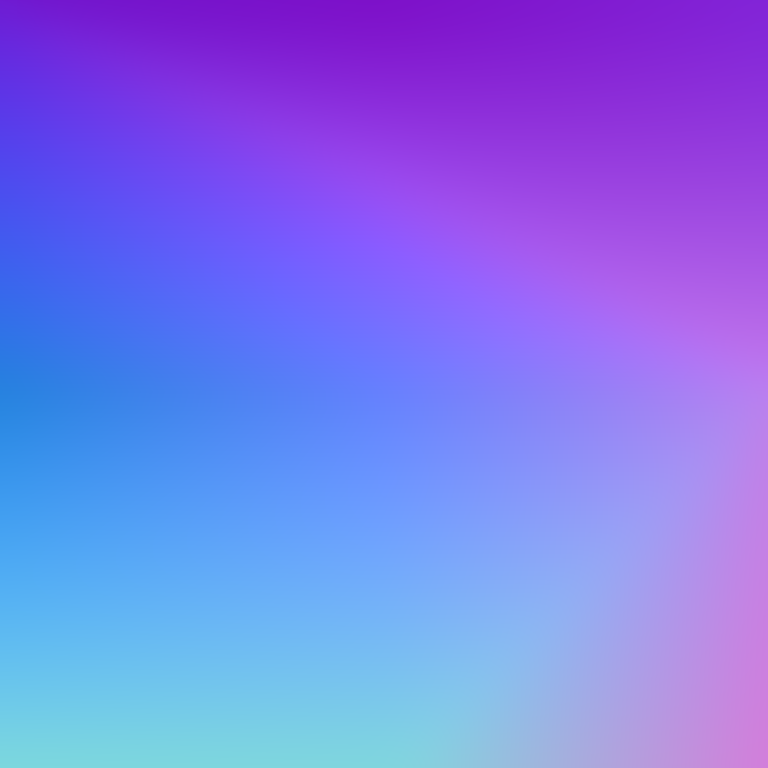
Write a Shadertoy shader that draws this background.

```glsl
// Layout, measured in canvas units with depth running downward from the top
const float RIDGE_SLOPE = 0.475;   // violet ridge falling from the top left
const float VALLEY_DEPTH = 0.51;   // level of the deepest blue
const float CREASE_SUM = 1.523;    // x + depth along the edge of the pink wedge
const float RIDGE_EASE = 1.3;
const float SOFTNESS = 0.022;
const int SOFT_STEPS = 2;

// Colours at the left, centre and right of each level
const vec3 TOP_LEFT = vec3(0.44, 0.08, 0.80);
const vec3 TOP_MID = vec3(0.49, 0.06, 0.785);
const vec3 TOP_RIGHT = vec3(0.51, 0.14, 0.845);
const vec3 RIDGE_LEFT = vec3(0.43, 0.11, 0.83);
const vec3 RIDGE_MID = vec3(0.61, 0.295, 0.94);
const vec3 RIDGE_RIGHT = vec3(0.745, 0.45, 0.92);
const vec3 VALLEY_LEFT = vec3(0.137, 0.51, 0.863);
const vec3 VALLEY_MID = vec3(0.392, 0.502, 0.99);
const vec3 VALLEY_RIGHT = vec3(0.725, 0.502, 0.935);
const vec3 BASE_LEFT = vec3(0.49, 0.85, 0.863);
const vec3 BASE_MID = vec3(0.50, 0.843, 0.863);
const vec3 BASE_RIGHT = vec3(0.647, 0.843, 0.89);
const vec3 PINK_HIGH = vec3(0.745, 0.50, 0.92);
const vec3 PINK_LOW = vec3(0.83, 0.49, 0.855);

// Extra blue halfway between levels
const float BLUE_LIFT_LEFT = 0.09;
const float BLUE_LIFT_RIGHT = 0.025;

vec3 ramp(vec3 left, vec3 mid, vec3 right, float x) {
    return x < 0.5 ? mix(left, mid, 2.0 * x) : mix(mid, right, 2.0 * x - 1.0);
}

// Blend two levels, lifting blue between them
vec3 blendLevels(vec3 upper, vec3 lower, float t, float x) {
    vec3 color = mix(upper, lower, t);
    color.b += mix(BLUE_LIFT_LEFT, BLUE_LIFT_RIGHT, x) * 4.0 * t * (1.0 - t);
    return color;
}

// Stacked sheets: top to ridge, ridge to valley, valley to base
vec3 sheets(float x, float depth) {
    float ridgeDepth = RIDGE_SLOPE * x;
    vec3 ridge = ramp(RIDGE_LEFT, RIDGE_MID, RIDGE_RIGHT, x);
    vec3 valley = ramp(VALLEY_LEFT, VALLEY_MID, VALLEY_RIGHT, x);

    if (depth < ridgeDepth) {
        vec3 top = ramp(TOP_LEFT, TOP_MID, TOP_RIGHT, x);
        return mix(top, ridge, pow(depth / ridgeDepth, RIDGE_EASE));
    }
    if (depth < VALLEY_DEPTH) {
        float t = (depth - ridgeDepth) / (VALLEY_DEPTH - ridgeDepth);
        return blendLevels(ridge, valley, t, x);
    }
    vec3 base = ramp(BASE_LEFT, BASE_MID, BASE_RIGHT, x);
    float t = (depth - VALLEY_DEPTH) / (1.0 - VALLEY_DEPTH);
    return blendLevels(valley, base, t, x);
}

// Sheets with the pink wedge growing from the crease to the right edge
vec3 background(vec2 p) {
    float depth = 1.0 - p.y;
    float creaseX = min(CREASE_SUM - depth, 1.0);
    vec3 color = sheets(min(p.x, creaseX), depth);
    float wedge = clamp((p.x - creaseX) / max(1.0 - creaseX, 0.001), 0.0, 1.0);
    float fall = clamp((depth - VALLEY_DEPTH) / (1.0 - VALLEY_DEPTH), 0.0, 1.0);
    return mix(color, mix(PINK_HIGH, PINK_LOW, fall), wedge);
}

void mainImage(out vec4 fragColor, in vec2 fragCoord) {
    vec2 uv = fragCoord / iResolution.xy;

    // Weighted neighbourhood average softens every fold
    vec3 color = vec3(0.0);
    float total = 0.0;
    for (int j = -SOFT_STEPS; j <= SOFT_STEPS; j++) {
        for (int i = -SOFT_STEPS; i <= SOFT_STEPS; i++) {
            vec2 tap = vec2(float(i), float(j));
            float weight = exp(-0.35 * dot(tap, tap));
            color += weight * background(clamp(uv + SOFTNESS * tap, 0.0, 1.0));
            total += weight;
        }
    }
    fragColor = vec4(clamp(color / total, 0.0, 1.0), 1.0);
}
```
